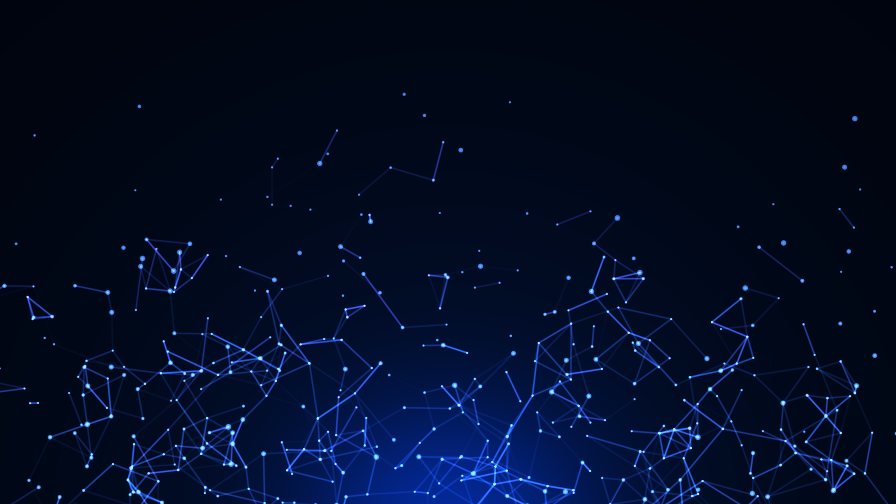
This background is drawn by a Shadertoy shader. Its source:

```glsl
// A web of glowing blue nodes and links rising from a light at the bottom centre.
#define LAYERS 4
#define CELL_MIN 0.080
#define CELL_GROWTH 1.27
#define LINK_WIDTH 0.0011
#define LINK_KEEP 0.80
#define LINK_GAIN 1.25
#define NODE_RADIUS 0.0034
#define WEB_TOP 0.67
#define SPARSE_TOP 0.84
#define SPARSE_AMOUNT 0.12
#define GLOW_CENTRE vec2(0.0, -0.03)

const vec3 NIGHT = vec3(0.000, 0.014, 0.046);
const vec3 NAVY = vec3(0.004, 0.042, 0.125);
const vec3 GLOW = vec3(0.010, 0.105, 0.430);
const vec3 VIOLET = vec3(0.270, 0.270, 0.820);
const vec3 AZURE = vec3(0.190, 0.410, 0.950);
const vec3 NODE_BLUE = vec3(0.260, 0.480, 0.900);
const vec3 NODE_CORE = vec3(0.450, 0.720, 0.850);

vec3 hash3(vec2 p) {
    vec3 q = fract(p.xyx * vec3(0.1031, 0.1030, 0.0973));
    q += dot(q, q.yxz + 33.33);
    return fract((q.xxy + q.yzz) * q.zyx);
}

float gradientNoise(vec2 p) {
    vec2 cell = floor(p), f = fract(p);
    vec2 u = f * f * f * (f * (f * 6.0 - 15.0) + 10.0);
    vec4 corner;
    for (int i = 0; i < 4; i++) {
        vec2 o = vec2(i & 1, i >> 1);
        float angle = 6.2832 * hash3(cell + o + 40.0).x;
        corner[i] = dot(vec2(cos(angle), sin(angle)), f - o);
    }
    vec2 row = mix(corner.xz, corner.yw, u.x);
    return mix(row.x, row.y, u.y);
}

// Chance that a node exists: crowded low down, thin above, empty at the top
float density(vec2 p) {
    float rise = smoothstep(WEB_TOP, 0.18, p.y);
    float sides = 1.0 - 0.65 * smoothstep(0.68, 0.92, abs(p.x));
    float clumps = clamp(0.80 + 1.7 * gradientNoise(p * 5.0 + 20.0), 0.2, 1.3);
    float sparse = SPARSE_AMOUNT * smoothstep(SPARSE_TOP, SPARSE_TOP - 0.12, p.y);
    return sparse + 0.85 * rise * sides * clumps;
}

float segmentDistance(vec2 p, vec2 a, vec2 b) {
    vec2 ab = b - a;
    float t = clamp(dot(p - a, ab) / max(dot(ab, ab), 1e-6), 0.0, 1.0);
    return length(p - a - ab * t);
}

vec3 background(vec2 p) {
    vec2 d = p - GLOW_CENTRE;
    float wide = exp(-dot(d, d) * 1.5);
    float near = exp(-dot(d * vec2(0.8, 1.0), d * vec2(0.8, 1.0)) * 19.0);
    return NIGHT + NAVY * wide + GLOW * near;
}

// A grid with up to two nodes per cell; links stay shorter than a cell,
// so the 3x3 cells around a point hold everything that can reach it
vec3 web(vec2 p, float cellSize, vec2 shift, float pixel) {
    vec2 home = floor(p / cellSize + shift);
    vec2 nodes[18];
    int count = 0;
    vec3 light = vec3(0.0);
    float low = smoothstep(0.65, 0.15, p.y);

    for (int i = 0; i < 18; i++) {
        int k = i / 2;
        vec2 id = home + vec2(k % 3, k / 3) - 1.0;
        vec2 seed = id + 100.0 + 57.0 * float(i % 2);
        vec3 h = hash3(seed);
        vec2 pos = (id + h.xy - shift) * cellSize;
        if (h.z > density(pos)) continue;
        nodes[count++] = pos;

        // Round node with a bright core
        float size = hash3(seed + 300.0).x;
        float radius = NODE_RADIUS * (0.65 + 1.0 * size * size * size);
        float d = length(p - pos);
        float disc = 1.0 - smoothstep(radius - 0.5 * pixel, radius + 0.5 * pixel, d);
        float core = exp(-d * d / (radius * radius * 0.6));
        light += NODE_BLUE * 0.75 * disc + NODE_CORE * core * mix(0.25, 0.60, low);
    }

    // Links between close pairs, fading with length
    for (int i = 0; i < count - 1; i++)
    for (int j = i + 1; j < count; j++) {
        vec2 a = nodes[i], b = nodes[j];
        float d = segmentDistance(p, a, b);
        float reach = length(a - b);
        if (reach >= cellSize || d > LINK_WIDTH + pixel) continue;
        vec3 h = hash3(floor((a + b) * 997.0 + 0.5) + 2000.0);
        float strength = step(h.x, LINK_KEEP) * smoothstep(1.0, 0.75, reach / cellSize);
        strength *= mix(0.18, 1.0, h.y * h.y) * exp(-reach * 3.0);
        float ink = 1.0 - smoothstep(0.0, LINK_WIDTH + pixel, d);
        vec3 tint = mix(VIOLET, AZURE, clamp(h.z * 0.6 + low * 0.5, 0.0, 1.0));
        light += tint * ink * strength * LINK_GAIN;
    }
    return light;
}

void mainImage(out vec4 fragColor, in vec2 fragCoord) {
    float pixel = 1.0 / iResolution.y;
    vec2 p = (fragCoord - vec2(0.5 * iResolution.x, 0.0)) * pixel;
    vec3 color = background(p);
    float cellSize = CELL_MIN;
    for (int i = 0; i < LAYERS; i++) {
        vec2 shift = vec2(17.37, 9.61) * float(i + 1);
        color += web(p, cellSize, shift, pixel);
        cellSize *= CELL_GROWTH;
    }
    fragColor = vec4(min(color, vec3(0.70, 0.92, 1.0)), 1.0);
}
```
